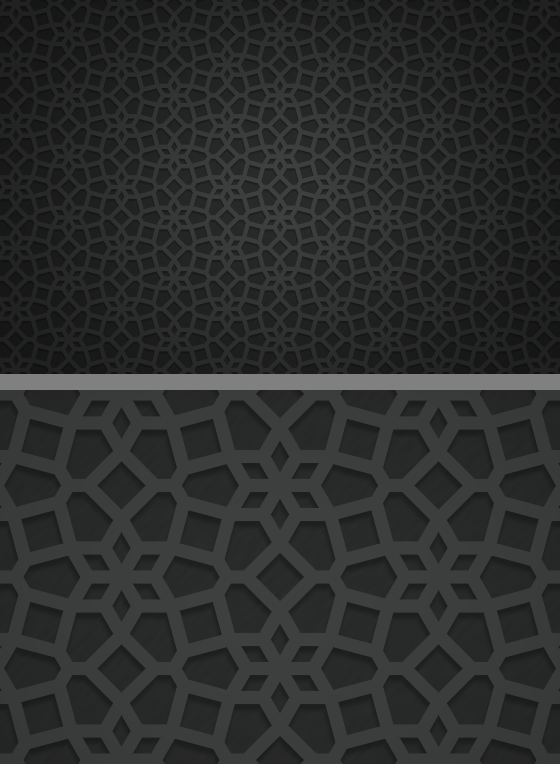
Top: the whole. Bottom: its middle third, enlarged.
A Shadertoy shader for this pattern:

```glsl
#define REPEATS_DOWN 6.13
#define HALF_WIDTH 0.036
#define SHADOW_SHIFT vec2(0.006, 0.034)
#define SHADOW_BLUR 0.022
#define CENTRE_LIGHT 0.252
#define CORNER_LIGHT 0.128
#define FLOOR_SHADE 0.66
#define SHADOW_SHADE 0.48
#define GRAIN 0.07
#define TINT vec3(0.965, 1.0, 0.98)

const float SQRT3 = 1.7320508;

vec2 hashGradient(vec2 cell) {
    vec3 h = fract(cell.xyx * vec3(0.1031, 0.1030, 0.0973));
    h += dot(h, h.yzx + 33.33);
    float angle = 6.28319 * fract((h.x + h.y) * h.z);
    return vec2(cos(angle), sin(angle));
}

float gradientNoise(vec2 p) {
    vec2 i = floor(p), f = fract(p);
    vec2 u = f * f * f * (f * (f * 6.0 - 15.0) + 10.0);
    vec2 e = vec2(0.0, 1.0);
    float low = mix(dot(hashGradient(i), f),
                    dot(hashGradient(i + e.yx), f - e.yx), u.x);
    float high = mix(dot(hashGradient(i + e), f - e),
                     dot(hashGradient(i + e.yy), f - e.yy), u.x);
    return mix(low, high, u.y);
}

float segmentDistance(vec2 p, vec2 a, vec2 b) {
    vec2 ab = b - a;
    return length(p - a - ab * clamp(dot(p - a, ab) / dot(ab, ab), 0.0, 1.0));
}

// Offset from the nearest star of a triangular lattice with unit spacing
vec2 nearestStar(vec2 p) {
    vec2 cell = vec2(SQRT3, 1.0);
    vec2 a = p - cell * round(p / cell);
    vec2 b = p - cell * (floor(p / cell) + 0.5);
    return dot(a, a) < dot(b, b) ? a : b;
}

// Mirror the plane around a star into one 30 degree wedge
vec2 foldWedge(vec2 q) {
    q = abs(q);
    vec2 mirror = vec2(-0.5, 0.5 * SQRT3);
    q -= 2.0 * max(dot(q, mirror), 0.0) * mirror;
    return vec2(q.x, abs(q.y));
}

// Signed distance to the strapwork: rhombi at the star, squares between stars
float latticeDistance(vec2 p) {
    vec2 q = foldWedge(nearestStar(p));
    float side = 0.5 / (1.0 + SQRT3);
    vec2 spokeEnd = vec2(side, 0.0);
    vec2 rhombusTip = side * vec2(1.5, 0.5 * SQRT3);
    vec2 squareCorner = vec2(0.25 * SQRT3, 0.25) + side * vec2(0.5, -0.5 * SQRT3);
    vec2 tripleJoint = vec2(1.0 / SQRT3, 0.0);
    float d = segmentDistance(q, vec2(0.0), spokeEnd);
    d = min(d, segmentDistance(q, spokeEnd, rhombusTip));
    d = min(d, segmentDistance(q, rhombusTip, squareCorner));
    d = min(d, segmentDistance(q, squareCorner, tripleJoint));
    return d - HALF_WIDTH;
}

void mainImage(out vec4 fragColor, in vec2 fragCoord) {
    vec2 centred = fragCoord / iResolution.xy - 0.5;
    float pixel = REPEATS_DOWN / iResolution.y;
    vec2 p = (fragCoord - 0.5 * iResolution.xy) * pixel / 1.0;
    p.y += 0.5; // a square sits at the canvas centre

    // Raised strap and the soft shadow it casts downwards
    float strap = 1.0 - smoothstep(-0.6 * pixel, 0.6 * pixel, latticeDistance(p));
    float shadow = 1.0 - smoothstep(-SHADOW_BLUR, SHADOW_BLUR,
                                    latticeDistance(p + SHADOW_SHIFT));

    // Fine diagonal brushing on the recessed floor
    vec2 brushed = vec2(p.x + p.y, p.y - p.x) * vec2(6.0, 28.0);
    float grain = 1.0 + GRAIN * gradientNoise(brushed);
    float recess = mix(FLOOR_SHADE, SHADOW_SHADE, shadow) * grain;

    // Spotlight fading towards the corners
    float falloff = smoothstep(0.0, 1.25, length(centred * vec2(2.0, 1.6)));
    float light = mix(CENTRE_LIGHT, CORNER_LIGHT, falloff);

    fragColor = vec4(TINT * light * mix(recess, 1.0, strap), 1.0);
}
```
